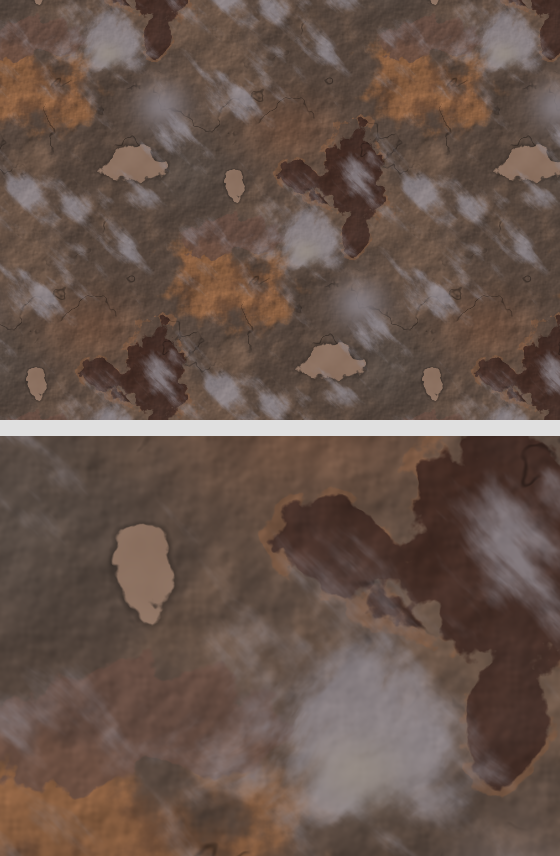
Top, the full canvas; bottom, a detail of the centre.
Give the GLSL for this texture, as a Shadertoy shader.

```glsl
// Weathered mineral ground: brown stone with rust, maroon and sand patches under
// pale wisps. One square tile, half the canvas wide, repeats along both diagonals;
// wrapped noise supplies ragged edges and relief, wrapped ellipses place the stains.

// Canvas position to tile units, turned by 45 degrees
vec2 toTile(vec2 p) {
    return 1.41421 * vec2(p.x + p.y, p.y - p.x);
}

float hash(vec2 cell) {
    return fract(sin(dot(cell, vec2(127.1, 311.7))) * 43758.5453);
}

// Value noise that wraps after one tile
float noise(vec2 q, vec2 cells) {
    q *= cells;
    vec2 i = floor(q), f = fract(q);
    f = f * f * (3.0 - 2.0 * f);
    vec2 a = mod(i, cells), b = mod(i + 1.0, cells);
    return mix(mix(hash(a), hash(vec2(b.x, a.y)), f.x),
               mix(hash(vec2(a.x, b.y)), hash(b), f.x), f.y);
}

float fbm(vec2 q, vec2 cells) {
    float sum = 0.0, amp = 0.5;
    for (int i = 0; i < 5; i++) {
        sum += amp * noise(q, cells);
        q += vec2(0.37, 0.19);
        cells *= 2.0;
        amp *= 0.5;
    }
    return sum / 0.96875;
}

// Distance to the nearest copy of an ellipse: 1 on its rim
float ellipse(vec2 p, vec2 center, vec2 radius) {
    vec2 d = toTile(p - center);
    d -= round(d);
    return length(vec2(d.x - d.y, d.x + d.y) / 2.82843 / radius);
}

float glow(vec2 p, vec2 center, vec2 radius) {
    float d = ellipse(p, center, radius);
    return exp(-d * d);
}

void mainImage(out vec4 fragColor, in vec2 fragCoord) {
    vec2 p = fragCoord / iResolution.x;
    vec2 q = toTile(p);

    float broad = fbm(q, vec2(4.0));
    float ragged = fbm(q + 0.31, vec2(9.0)) - 0.5;
    float fine = fbm(q + 0.73, vec2(24.0)) - 0.5;
    float edge = 1.6 * ragged + 0.9 * fine;

    // Brown stone with grey and rusty drifts
    vec3 color = mix(vec3(0.33, 0.27, 0.235), vec3(0.42, 0.335, 0.28),
                     smoothstep(0.3, 0.7, broad + 0.5 * fine));
    color = mix(color, vec3(0.33, 0.29, 0.265), 0.75 * glow(p, vec2(0.34, 0.45), vec2(0.08, 0.07)));
    color = mix(color, vec3(0.46, 0.32, 0.24), 0.6 * glow(p, vec2(0.52, 0.52), vec2(0.08, 0.06)));

    // Rust field, with a smooth brown hollow above it
    float rust = 1.0 - ellipse(p, vec2(0.41, 0.235), vec2(0.115, 0.075)) + edge;
    color = mix(color, mix(vec3(0.44, 0.30, 0.21), vec3(0.56, 0.38, 0.25), smoothstep(-0.2, 0.2, ragged + fine)),
                0.85 * smoothstep(-0.25, 0.4, rust));
    float hollow = 1.0 - ellipse(p, vec2(0.417, 0.327), vec2(0.07, 0.03)) + edge;
    color = mix(color, vec3(0.39, 0.29, 0.25), 0.85 * smoothstep(-0.06, 0.06, hollow));

    // Maroon stains with a crumbling rust rim
    float stain = 1.0 - min(ellipse(p, vec2(0.632, 0.444), vec2(0.062, 0.083)),
                            ellipse(p, vec2(0.534, 0.437), vec2(0.028, 0.025)));
    stain = max(stain, 1.0 - ellipse(p, vec2(0.635, 0.335), vec2(0.022, 0.035))) + edge;
    float rim = smoothstep(-0.28, -0.18, stain) * smoothstep(-0.02, 0.08, fine + 0.4 * ragged);
    color = mix(color, vec3(0.48, 0.34, 0.25), 0.75 * rim);
    color = mix(color, vec3(0.25, 0.165, 0.14) + 0.12 * ragged, 0.92 * smoothstep(-0.05, 0.05, stain));

    // Relief lit from the upper left, and broken dark cracks
    float slope = fbm(q, vec2(10.0)) - fbm(q + vec2(0.0, 0.007), vec2(10.0));
    color *= 1.0 + 2.0 * slope;
    float crack = 1.0 - smoothstep(0.0, 0.018, abs(fbm(q + 0.53, vec2(6.0)) - 0.5));
    color *= 1.0 - 0.3 * crack * smoothstep(0.48, 0.62, fbm(q + 0.11, vec2(7.0)));

    // Flat sand pools
    float sand = 1.0 - min(ellipse(p, vec2(0.243, 0.453), vec2(0.052, 0.033)),
                           ellipse(p, vec2(0.419, 0.424), vec2(0.018, 0.027))) + 0.8 * edge;
    color *= 1.0 - 0.2 * smoothstep(-0.25, 0.0, sand);
    color = mix(color, vec3(0.55, 0.445, 0.38) + 0.1 * ragged, smoothstep(-0.05, 0.05, sand));

    // Streaked wisps: center and radii of each bank
    vec4 banks[10] = vec4[10](
        vec4(0.540, 0.314, 0.085, 0.055), vec4(0.358, 0.340, 0.035, 0.030),
        vec4(0.378, 0.574, 0.025, 0.045), vec4(0.436, 0.587, 0.030, 0.035),
        vec4(0.765, 0.410, 0.050, 0.030), vec4(0.846, 0.380, 0.045, 0.028),
        vec4(0.228, 0.294, 0.022, 0.026), vec4(0.620, 0.420, 0.045, 0.045),
        vec4(0.250, 0.395, 0.055, 0.022), vec4(0.320, 0.525, 0.035, 0.030));
    float bank = 0.0;
    for (int i = 0; i < 10; i++) {
        float strength = i == 0 ? 1.15 : i == 7 ? 0.6 : 0.85;
        bank = max(bank, strength * glow(p, banks[i].xy, banks[i].zw));
    }
    vec2 bent = q + 0.06 * vec2(broad, ragged);
    float streak = mix(fbm(bent, vec2(26.0, 7.0)), fbm(bent + 0.2, vec2(8.0, 20.0)),
                       glow(p, vec2(0.52, 0.32), vec2(0.12, 0.06)));
    float wisp = smoothstep(0.2, 1.1, bank + 2.2 * (streak - 0.5) + 0.5 * fine);
    color = mix(color, vec3(0.57, 0.545, 0.57) + 0.5 * slope, 0.8 * wisp);

    // Soft round haze and the cream heart of the largest bank
    color = mix(color, vec3(0.53, 0.50, 0.52), 0.85 * glow(p, vec2(0.289, 0.561), vec2(0.043, 0.040)));
    color = mix(color, vec3(0.60, 0.56, 0.52), 0.7 * glow(p, vec2(0.547, 0.300), vec2(0.025, 0.020)));

    fragColor = vec4(color, 1.0);
}
```
